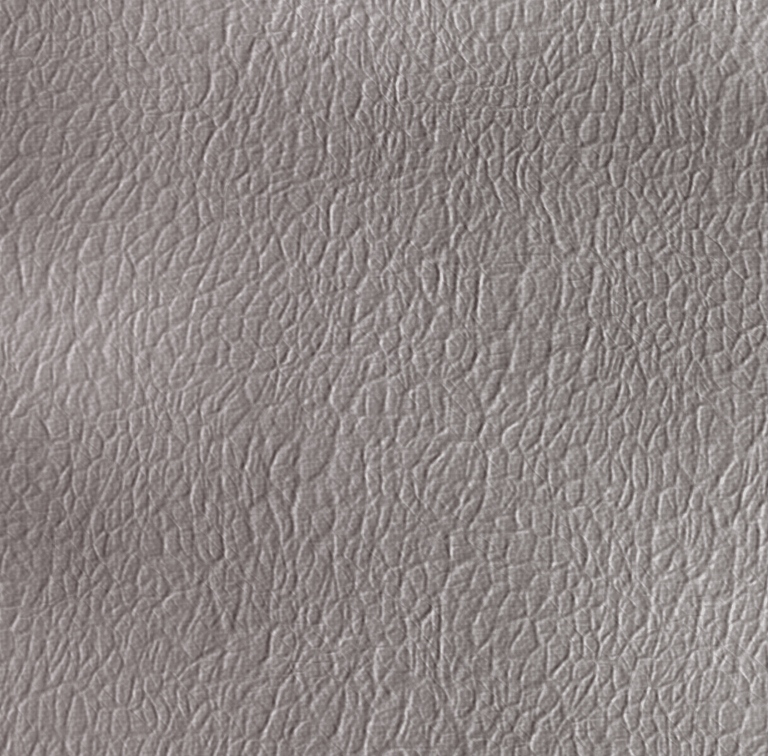
Write a WebGL 1 fragment shader that draws this texture.

```glsl
precision highp float;
// Soft grey leather: upright creased cells under raking light, with cloudy shading.
uniform vec2 u_resolution;

const vec3 DARK_HIDE = vec3(0.42, 0.388, 0.383);
const vec3 LIGHT_HIDE = vec3(0.74, 0.722, 0.72);
const vec2 LIGHT_STEP = vec2(0.0021, -0.0008);

vec2 hash2(vec2 cell) {
  vec2 k = vec2(dot(cell, vec2(127.1, 311.7)), dot(cell, vec2(269.5, 183.3)));
  return fract(sin(k) * 43758.5453);
}

mat2 rotation(float angle) {
  float c = cos(angle), s = sin(angle);
  return mat2(c, s, -s, c);
}

// Distances to the nearest and second nearest cell centre
vec2 cellular(vec2 p) {
  vec2 base = floor(p), local = fract(p);
  vec2 nearest = vec2(8.0);
  for (int y = -1; y <= 1; y++) {
    for (int x = -1; x <= 1; x++) {
      vec2 offset = vec2(float(x), float(y));
      vec2 gap = offset + 0.08 + 0.84 * hash2(base + offset) - local;
      float d = dot(gap, gap);
      nearest.y = min(nearest.y, max(nearest.x, d));
      nearest.x = min(nearest.x, d);
    }
  }
  return sqrt(nearest);
}

// Layered, turned sines, roughly -1 to 1
float waves(vec2 p, float seed) {
  float sum = 0.0, amplitude = 0.5;
  for (int i = 0; i < 4; i++) {
    sum += amplitude * sin(p.x + seed + 1.6 * sin(p.y + seed * 1.7));
    p = rotation(1.15) * p * 1.8 + seed;
    amplitude *= 0.6;
  }
  return sum;
}

// Groove along cell borders: 1 in the crease, 0 on the cell
float crease(vec2 p, float width) {
  vec2 d = cellular(p);
  return 1.0 - smoothstep(0.0, width, d.y - d.x);
}

// Bend the cells so that the creases wander and lean to the right
vec2 warp(vec2 p) {
  vec2 bend = 0.03 * vec2(waves(p * 4.0, 2.3), waves(p * 4.0, 5.1));
  vec2 wobble = 0.010 * vec2(waves(p * 15.0, 1.2), waves(p * 13.0, 4.4));
  return p + bend + wobble - vec2(0.14 * p.y, 0.0);
}

float hideHeight(vec2 p, float strength) {
  vec2 w = warp(p);
  float folds = crease(w * vec2(27.0, 12.0), 0.30);
  float cells = crease(w * vec2(49.0, 26.0) + 7.3, 0.36);
  float wrinkles = crease(rotation(0.65) * w * vec2(38.0, 62.0) + 3.7, 0.35);
  float grain = cellular(p * 150.0).x;
  return 0.42 * grain - 0.65 * strength * folds
       - 0.55 * (1.15 - 0.5 * strength) * cells - 0.25 * wrinkles;
}

float glow(vec2 uv, vec2 centre, vec2 radius) {
  vec2 d = (uv - centre) / radius;
  return exp(-dot(d, d));
}

// Broad light and shade across the hide
float cloudShade(vec2 uv, vec2 p) {
  float shade = 0.35 + 0.11 * waves(p * 5.0, 0.6);
  shade += 0.24 * glow(uv, vec2(0.55, 1.03), vec2(0.35, 0.10));
  shade += 0.32 * glow(uv, vec2(1.02, 0.97), vec2(0.14, 0.12));
  shade += 0.24 * glow(uv, vec2(0.06, 0.56), vec2(0.20, 0.13));
  shade += 0.20 * glow(uv, vec2(1.0, 0.15), vec2(0.38, 0.45));
  shade -= 0.14 * glow(uv, vec2(0.72, 0.82), vec2(0.28, 0.12));
  shade -= 0.16 * glow(uv, vec2(0.03, 0.32), vec2(0.22, 0.13));
  return shade;
}

void main() {
  vec2 uv = gl_FragCoord.xy / u_resolution;
  vec2 p = gl_FragCoord.xy / u_resolution.y;

  // Relief lit from the upper left
  float strength = clamp(0.65 + 0.5 * waves(p * 9.0, 3.3), 0.15, 1.15);
  float relief = hideHeight(p + LIGHT_STEP, strength)
               - hideHeight(p - LIGHT_STEP, strength);
  relief *= relief > 0.0 ? 1.1 : 0.82;
  float contrast = mix(0.66, 0.92, smoothstep(0.0, 0.7, uv.x));

  float tone = cloudShade(uv, p) + contrast * relief;
  vec3 colour = mix(DARK_HIDE, LIGHT_HIDE, clamp(tone, -0.35, 1.35));

  // Faint rose cast on the left
  colour += vec3(0.008, -0.004, 0.0) * (1.0 - smoothstep(0.1, 0.8, uv.x));
  gl_FragColor = vec4(colour, 1.0);
}
```
